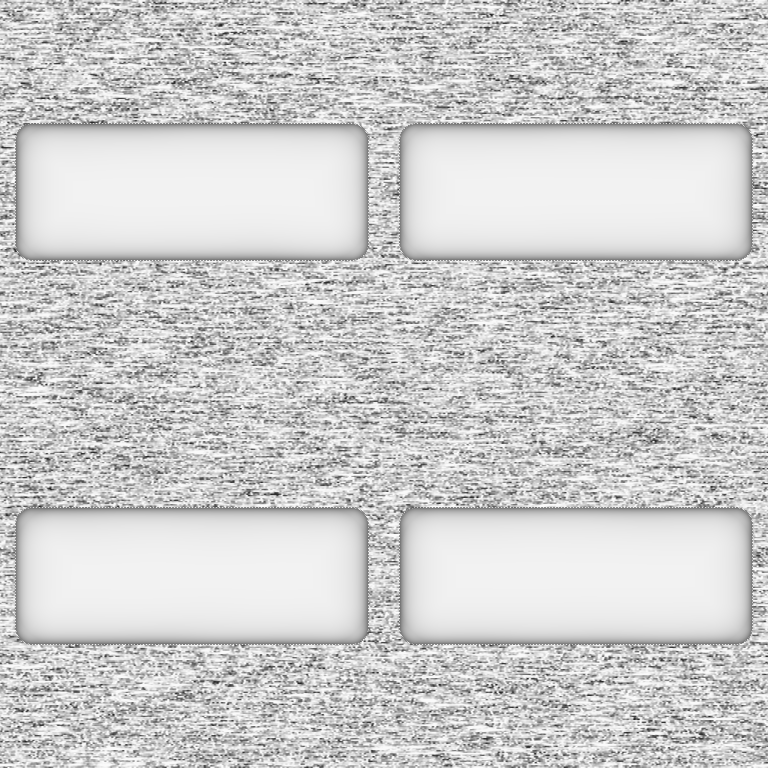
This texture is drawn by a WebGL 2 fragment shader. Its source:

```glsl
#version 300 es
precision highp float;

#define REPEATS 2.0
#define HALF_SIZE vec2(0.4583, 0.1771)
#define CORNER 0.042
#define SHADE_CORNER 0.11
#define LINE_WIDTH 0.002
#define DOTS 256.0
#define PLATE_TONE 0.953
#define GRAIN_TONE 0.98
#define GRAIN_DEPTH 0.84
#define FINE_GRID vec2(352.0, 512.0)
#define MID_GRID vec2(72.0, 512.0)
#define LONG_GRID vec2(20.0, 384.0)

uniform vec2 u_resolution;
out vec4 fragColor;

float hash(vec2 p) {
  return fract(sin(dot(p, vec2(127.1, 311.7))) * 43758.5453);
}

// One row of wrapping noise, slid sideways so that rows never line up
float rowNoise(float x, float row, float columns, float seed) {
  float p = x * columns + columns * hash(vec2(row, seed));
  float i = floor(p);
  float left = hash(vec2(mod(i, columns), row) + seed);
  float right = hash(vec2(mod(i + 1.0, columns), row) + seed);
  return mix(left, right, smoothstep(0.0, 1.0, p - i));
}

float streakNoise(vec2 uv, vec2 grid, float seed) {
  float y = uv.y * grid.y - 0.5;
  float row = floor(y);
  float low = rowNoise(uv.x, mod(row, grid.y), grid.x, seed);
  float high = rowNoise(uv.x, mod(row + 1.0, grid.y), grid.x, seed);
  return mix(low, high, smoothstep(0.0, 1.0, y - row));
}

float roundedBox(vec2 p, vec2 halfSize, float radius) {
  vec2 q = abs(p) - halfSize + radius;
  return length(max(q, 0.0)) + min(max(q.x, q.y), 0.0) - radius;
}

// Thin dark brush strokes, broken up by fine bright specks
float brushedGrain(vec2 uv) {
  float stroke = mix(streakNoise(uv, MID_GRID, 17.0), streakNoise(uv, LONG_GRID, 41.0), 0.4);
  stroke = clamp(0.5 + 1.5 * (stroke - 0.5), 0.0, 1.0);
  float breakup = streakNoise(uv, FINE_GRID, 3.0);
  breakup = clamp(0.5 + 1.2 * (breakup - 0.5), 0.0, 1.0);
  return GRAIN_TONE - GRAIN_DEPTH * stroke * breakup;
}

// Pale panel with a tight dark rim and a wide soft inner shadow
float plateShade(vec2 p, float edge, vec2 uv) {
  float rimDepth = max(-edge, 0.0);
  float softDepth = max(-roundedBox(p, HALF_SIZE, SHADE_CORNER), 0.0);
  float unevenness = 0.85 + 0.3 * streakNoise(uv, vec2(12.0, 16.0), 7.0);
  float rim = 0.36 * exp(-rimDepth / 0.011);
  float shadow = 0.145 * exp(-softDepth / 0.045);
  return PLATE_TONE - rim - shadow * unevenness;
}

void main() {
  vec2 uv = gl_FragCoord.xy / u_resolution;
  vec2 cell = fract(uv * REPEATS) - 0.5;
  float pixel = REPEATS / min(u_resolution.x, u_resolution.y);
  float edge = roundedBox(cell, HALF_SIZE, CORNER);

  float inside = 1.0 - smoothstep(-0.5 * pixel, 0.5 * pixel, edge);
  float tone = mix(brushedGrain(uv), plateShade(cell, edge, uv), inside);

  // Dotted outline, just outside the dark rim
  float offset = abs(edge - 0.5 * LINE_WIDTH) - 0.5 * LINE_WIDTH;
  float outline = 1.0 - smoothstep(-0.5 * pixel, 0.5 * pixel, offset);
  float dots = 0.5 + 0.5 * cos(6.28318 * DOTS * (uv.x + uv.y));
  tone = mix(tone, mix(0.3, 0.92, dots), 0.85 * outline);

  fragColor = vec4(vec3(tone), 1.0);
}
```
